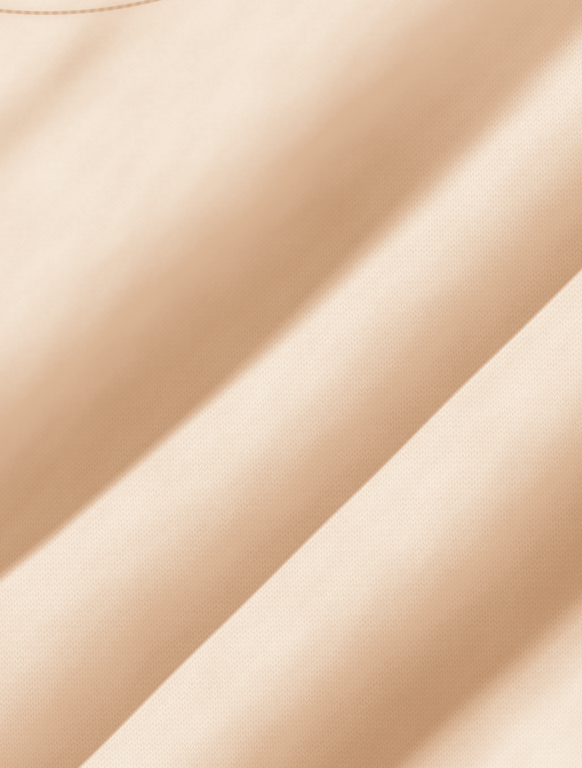
Reproduce this texture procedurally as a Shadertoy shader.

```glsl
// Cream knitted cloth falling in soft diagonal folds, with a stitched hem in one corner.
#define SHADE_COLOR vec3(0.745, 0.570, 0.425)
#define MID_COLOR vec3(0.855, 0.715, 0.595)
#define LIGHT_COLOR vec3(0.970, 0.922, 0.865)
#define STITCH_SIZE vec2(0.0072, 0.0066)
#define KNIT_DEPTH 0.085
#define FUZZ_DEPTH 0.035
#define MOTTLE_DEPTH 0.05
#define HEM_WIDTH 0.0022

const float TAU = 6.2831853;

vec2 hashGradient(vec2 cell) {
    vec3 h = fract(vec3(cell.xyx) * vec3(0.1031, 0.1030, 0.0973));
    h += dot(h, h.yzx + 33.33);
    float angle = TAU * fract((h.x + h.y) * h.z);
    return vec2(cos(angle), sin(angle));
}

float gradientNoise(vec2 p) {
    vec2 i = floor(p), f = fract(p);
    vec2 u = f * f * f * (f * (f * 6.0 - 15.0) + 10.0);
    float a = dot(hashGradient(i), f);
    float b = dot(hashGradient(i + vec2(1, 0)), f - vec2(1, 0));
    float c = dot(hashGradient(i + vec2(0, 1)), f - vec2(0, 1));
    float d = dot(hashGradient(i + vec2(1, 1)), f - vec2(1, 1));
    return mix(mix(a, b, u.x), mix(c, d, u.x), u.y);
}

// Heights of the three creases above the bottom edge.
float upperCrease(float x) { return 0.247 + 0.80 * x + 0.19 * x * x; }
float middleCrease(float x) { return -0.100 + 0.99 * x; }
float lowerCrease(float x) { return -0.490 + 0.93 * x; }

// Brightness of the folds: each is lit below its crease and sinks into shade.
float foldLight(vec2 p) {
    float top = upperCrease(p.x);
    float mid = middleCrease(p.x);
    float low = lowerCrease(p.x);
    float farSide = smoothstep(0.40, 0.76, p.x);

    float rise = p.y - top;
    float back = mix(0.17 + 0.24 * farSide, 0.93, smoothstep(0.07, 0.37, rise));
    float s = (top - p.y) / (top - mid);
    float second = mix(0.92, 0.20, smoothstep(0.16, 1.05, s));
    s = (mid - p.y) / (mid - low);
    float third = mix(0.92, 0.08, smoothstep(0.20, 0.88, s));
    float front = mix(0.62, 0.94, smoothstep(0.0, 0.12, low - p.y));

    float blur = mix(0.013, 0.045, smoothstep(0.15, 0.70, p.x));
    float light = mix(second, back, smoothstep(-blur, blur, rise));
    light = mix(third, light, smoothstep(-0.004, 0.004, p.y - mid));
    return mix(front, light, smoothstep(-0.028, 0.028, p.y - low));
}

// Columns of V-shaped loops, from -1 in the gaps to 1 on the yarn.
float knit(vec2 p) {
    vec2 q = p / STITCH_SIZE;
    float side = abs(fract(q.x) - 0.5);
    float loops = cos(TAU * (q.y - 1.5 * side));
    float groove = cos(TAU * 2.0 * (side - 0.25));
    return 0.62 * loops + 0.38 * groove;
}

void mainImage(out vec4 fragColor, in vec2 fragCoord) {
    vec2 p = fragCoord / iResolution.y;
    float pixel = 1.0 / iResolution.y;

    // Uneven cloth softens the regularity of the folds.
    float sway = gradientNoise(p * 4.0 + 7.0);
    float light = foldLight(p + vec2(0.0, 0.006 * sway));
    float mottle = gradientNoise(vec2(p.x + p.y, p.y - p.x) * vec2(9.0, 26.0));
    light += MOTTLE_DEPTH * (mottle + sway);

    // Faint shadow running down from the hem.
    float streak = (p.y - 0.82 - 0.95 * p.x) / 0.045;
    light -= 0.24 * exp(-streak * streak) * (1.0 - smoothstep(0.08, 0.24, p.x));

    // Focus is sharp on the nearer folds and fades toward the back.
    float rise = p.y - upperCrease(p.x);
    float focus = 1.0 - 0.82 * smoothstep(-0.06, 0.20, rise);
    focus *= 1.0 - 0.4 * smoothstep(0.0, 0.10, lowerCrease(p.x) - p.y);

    // Knit and brushed fibres.
    vec2 drape = p + 0.006 * vec2(gradientNoise(p * 7.0), gradientNoise(p * 6.0 + 31.0));
    drape.x += 0.06 * p.y;
    float resolved = 1.0 - smoothstep(0.30, 0.55, pixel / STITCH_SIZE.y);
    float wear = 0.85 + 0.6 * gradientNoise(p * 60.0);
    light += KNIT_DEPTH * knit(drape) * focus * resolved * wear;
    float fuzz = gradientNoise(p * 170.0) + 0.7 * gradientNoise(p * 85.0 + 19.0);
    light += FUZZ_DEPTH * fuzz * (0.6 + 0.4 * focus);

    // Curved hem seam with short stitches.
    float hem = p.y - 0.983 - 0.85 * (p.x - 0.06) * (p.x - 0.06);
    float seam = 1.0 - smoothstep(HEM_WIDTH - pixel, HEM_WIDTH + pixel, abs(hem));
    float dashes = 0.75 + 0.25 * cos(TAU * p.x / 0.012);
    light -= 0.42 * seam * dashes;
    light -= 0.10 * exp(-abs(hem) / 0.008);

    light = clamp(light, 0.0, 1.0);
    vec3 color = mix(SHADE_COLOR, MID_COLOR, smoothstep(0.0, 0.5, light) * 0.5 + min(light, 0.5));
    color = mix(color, LIGHT_COLOR, clamp(light * 2.0 - 1.0, 0.0, 1.0));
    fragColor = vec4(color, 1.0);
}
```
